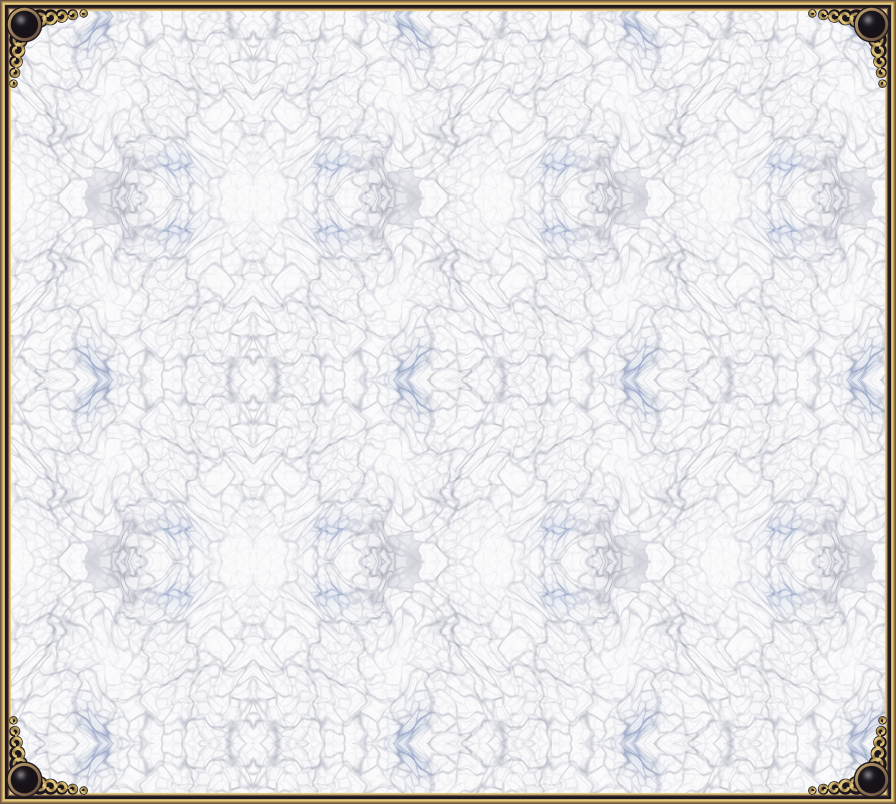
A Shadertoy shader for this texture:

```glsl
// White marble panel of mirrored veined tiles inside a gilt frame with jewelled corners.

const float TAU = 6.28318;

vec2 hash2(vec2 c) {
    return fract(sin(vec2(dot(c, vec2(127.1, 311.7)), dot(c, vec2(269.5, 183.3)))) * 43758.5);
}

// Cellular noise, repeating every n cells across: second minus first nearest distance.
float cellEdge(vec2 p, float n) {
    vec2 id = floor(p);
    float near = 9.0, second = 9.0;
    for (int y = -1; y <= 1; y++)
    for (int x = -1; x <= 1; x++) {
        vec2 cell = id + vec2(x, y);
        float d = length(cell + hash2(vec2(mod(cell.x, n), cell.y) + n) - p);
        second = min(second, max(near, d));
        near = min(near, d);
    }
    return second - near;
}

float veins(vec2 t, float n, float width) {
    return 1.0 - smoothstep(0.0, width, cellEdge(t * n, n));
}

// Soft elliptical patch that wraps around the tile horizontally.
float patchAt(vec2 t, vec2 centre, vec2 radius) {
    vec2 d = t - centre;
    d.x = fract(d.x + 0.5) - 0.5;
    d /= radius;
    return exp(-dot(d, d));
}

// t.x spans one tile (0..1); t.y runs 0..0.8 between the two mirror axes.
vec3 marble(vec2 t) {
    vec2 w = t;
    for (float k = 1.0; k < 20.0; k *= 2.0)
        w += 0.06 / k * sin(TAU * k * w.yx + vec2(k, 2.3 * k));

    // Where veins gather and where the stone stays clean
    float cloud = 0.5 + 0.3 * sin(TAU * 2.0 * w.x + 9.0 * w.y) + 0.2 * sin(TAU * 5.0 * w.x - 17.0 * w.y);
    float pale = patchAt(w, vec2(0.1, 0.02), vec2(0.13, 0.2)) + patchAt(w, vec2(0.63, 0.43), vec2(0.13, 0.1));
    float blue = patchAt(w, vec2(0.4, 0.09), vec2(0.09, 0.06)) + patchAt(w, vec2(0.62, 0.78), vec2(0.07, 0.11));
    float grey = patchAt(w, vec2(0.64, 0.03), vec2(0.08, 0.1));

    float ink = veins(w, 5.0, 0.1) * (0.15 + 0.3 * cloud)
              + veins(w + 0.37, 10.0, 0.16) * (0.08 + 0.35 * (1.0 - cloud))
              + veins(w + 0.71, 21.0, 0.3) * (0.06 + 0.17 * cloud + 0.25 * (blue + grey));
    ink *= 1.0 - 0.75 * min(pale, 1.0);

    // Slanting crack
    float crack = abs(fract(w.x - 0.85 - 0.17 * w.y + 0.5) - 0.5);
    ink += 0.4 * (1.0 - smoothstep(0.0, 0.014, crack)) * smoothstep(0.05, 0.2, t.y) * smoothstep(0.65, 0.45, t.y);

    // Shading and grain
    ink += 0.17 * blue + 0.13 * grey + 0.05 * cloud * (1.0 - min(pale, 1.0));
    ink += 0.05 * (hash2(floor(t * 130.0)).x - 0.5);
    vec3 vein = mix(vec3(0.64, 0.65, 0.71), vec3(0.54, 0.61, 0.76), min(blue, 1.0));
    return mix(vec3(0.985, 0.985, 0.99), vein, clamp(ink, 0.0, 0.8));
}

void mainImage(out vec4 fragColor, in vec2 fragCoord) {
    // The canvas is 692 units high
    float unit = 692.0 / iResolution.y;
    vec2 p = fragCoord * unit, size = iResolution.xy * unit;
    float aa = 0.7 * unit;

    // Tiles: reflected about one upright axis, alternately flipped vertically
    float across = fract(abs(p.x - 218.0) / 195.0);
    float up = abs(mod(p.y - 52.0, 313.0) - 156.5);
    vec3 col = marble(vec2(across, (156.5 - up) / 195.0 * -1.0 + 0.8));

    vec3 gold = vec3(0.90, 0.79, 0.49), bronze = vec3(0.62, 0.51, 0.28);
    vec3 brown = vec3(0.44, 0.33, 0.27), dark = vec3(0.11, 0.09, 0.12);

    // Frame, painted from the inside out
    vec2 c = min(p, size - p);
    float edge = min(c.x, c.y);
    col = mix(col, gold, smoothstep(aa, -aa, edge - 9.5));
    col = mix(col, brown, smoothstep(aa, -aa, edge - 8.0));
    col = mix(col, dark, smoothstep(aa, -aa, edge - 6.7));
    col = mix(col, gold, smoothstep(aa, -aa, edge - 4.2));
    col = mix(col, bronze, smoothstep(aa, -aa, edge - 2.2));
    col = mix(col, brown, smoothstep(aa, -aa, edge - 1.0));

    // Scrollwork tapering away from each corner
    vec2 arm = vec2(max(c.x, c.y), edge);
    float body = 99.0, scroll = 99.0;
    for (float i = 0.0; i < 5.0; i++) {
        vec2 q = arm - vec2(34.0 + 9.5 * i, 16.0 - 1.1 * i);
        float r = 8.0 - 1.1 * i;
        body = min(body, length(q) - r);
        scroll = min(scroll, abs(length(q) - r * (0.6 + 0.08 * atan(q.y, q.x))) - 1.3);
    }
    vec3 gilt = mix(bronze, gold, 0.5 + 0.5 * sin(arm.x * 0.66 + arm.y * 0.5));
    col = mix(col, dark, smoothstep(aa, -aa, body));
    col = mix(col, gilt, smoothstep(aa, -aa, max(scroll, body + 0.6)));

    // Jewels, all lit from the upper left
    vec2 j = (c - 21.0) * sign(size * 0.5 - p);
    float d = length(j);
    col = mix(col, dark, smoothstep(aa, -aa, d - 15.5));
    col = mix(col, mix(brown, gold, 0.3 + 0.015 * (j.y - j.x)), smoothstep(aa, -aa, d - 14.3));
    vec3 jewel = dark * 0.8 + 0.38 * exp(-dot(j - vec2(-3, 4), j - vec2(-3, 4)) / 14.0);
    col = mix(col, jewel, smoothstep(aa, -aa, d - 11.8));

    fragColor = vec4(col, 1.0);
}
```
